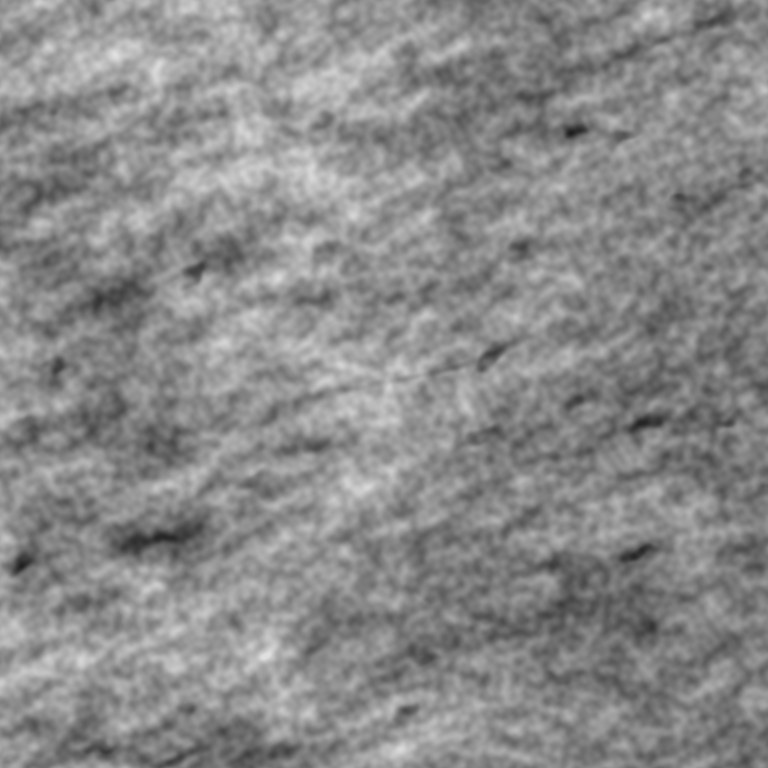
Give the GLSL for this texture, as a Shadertoy shader.

```glsl
// Weathered grey stone: soft grain and slanted streaks over broad cloudy tones,
// broken by dark cracks on the left and small scattered pits.
// Built from layered gradient noise, noise zero lines and a jittered pit grid.

#define SLANT 0.30        // direction of the streaks, radians
#define LEFT_TONE 0.595   // mean grey of the pale side
#define RIGHT_TONE 0.505  // mean grey of the dull side
#define CLOUD_GAIN 0.20
#define STREAK_GAIN 0.21
#define GRAIN_GAIN 0.17
#define CRACK_DEPTH 0.22
#define PIT_DEPTH 0.27
#define PIT_GRID 10.0     // pit cells across the canvas
#define PIT_SHARE 0.36    // part of the cells that hold a pit

vec2 hash2(vec2 p) {
    p = vec2(dot(p, vec2(127.1, 311.7)), dot(p, vec2(269.5, 183.3)));
    return fract(sin(p) * 43758.5453);
}

mat2 rotation(float angle) {
    float c = cos(angle), s = sin(angle);
    return mat2(c, -s, s, c);
}

float cornerSlope(vec2 cell, vec2 offset) {
    float angle = 6.2832 * hash2(cell).x;
    return dot(vec2(cos(angle), sin(angle)), offset);
}

// Gradient noise, roughly -0.7 to 0.7
float noise(vec2 p) {
    vec2 i = floor(p), f = fract(p);
    vec2 u = f * f * f * (f * (f * 6.0 - 15.0) + 10.0);
    vec2 e = vec2(1.0, 0.0);
    return mix(mix(cornerSlope(i, f), cornerSlope(i + e, f - e), u.x),
               mix(cornerSlope(i + e.yx, f - e.yx), cornerSlope(i + 1.0, f - 1.0), u.x), u.y);
}

float fbm(vec2 p) {
    float sum = 0.0, gain = 1.0;
    for (int i = 0; i < 3; i++) {
        sum += gain * noise(p);
        p = rotation(0.25) * p * 2.03 + 17.3;
        gain *= 0.6;
    }
    return sum;
}

// Dark slanted hollows, some with a pale lip on the upper side
float pits(vec2 uv) {
    vec2 p = uv * PIT_GRID;
    vec2 ragged = 0.13 * vec2(noise(p * 4.0), noise(p * 4.0 + 31.7));
    float sum = 0.0;
    for (int y = -1; y <= 1; y++)
    for (int x = -1; x <= 1; x++) {
        vec2 cell = floor(p) + vec2(x, y);
        vec2 kind = hash2(cell + 53.1);
        vec2 shape = hash2(cell + 91.7);
        vec2 d = p + ragged - cell - 0.15 - 0.7 * hash2(cell);
        d = rotation(SLANT + 1.4 * (shape.x - 0.5)) * d;
        vec2 size = vec2(mix(0.13, 0.29, shape.y), mix(0.07, 0.13, kind.y));
        float hollow = exp(-pow(length(d / size), 3.0));
        vec2 lipOffset = (d - vec2(0.0, 0.2)) / (size * 1.3);
        float lip = exp(-dot(lipOffset, lipOffset));
        float present = step(kind.x, PIT_SHARE) * mix(0.35, 1.0, shape.x);
        sum += present * (0.4 * kind.y * lip - hollow);
    }
    return sum;
}

// Thin broken lines where stretched noise crosses zero
float cracks(vec2 q) {
    float line = 1.0 - smoothstep(0.0, 0.11, abs(noise(q * vec2(2.6, 8.5) + 4.7)));
    float patches = smoothstep(-0.05, 0.3, noise(q * vec2(3.5, 6.0) + 23.9));
    float breaks = smoothstep(-0.3, 0.25, noise(q * vec2(16.0, 26.0) + 8.1));
    return line * patches * breaks;
}

void mainImage(out vec4 fragColor, in vec2 fragCoord) {
    vec2 uv = fragCoord / iResolution.y;

    // Slanted, gently bent coordinates
    vec2 bend = 0.05 * vec2(noise(uv * 3.0 + 5.3), noise(uv * 3.0 + 41.9));
    vec2 q = rotation(SLANT) * (uv + bend);
    float dull = smoothstep(0.25, 0.85, uv.x + 0.25 * (0.5 - uv.y));
    float rough = mix(1.15, 0.75, dull);

    // Broad tones
    float grey = mix(LEFT_TONE, RIGHT_TONE, dull);
    grey += CLOUD_GAIN * rough * fbm(q * vec2(3.2, 5.5) + 2.6);

    // Streaks and grain
    grey += STREAK_GAIN * rough * noise(q * vec2(13.0, 30.0) + 11.3);
    float grain = noise(q * vec2(37.0, 50.0) + 6.4);
    grain += 0.8 * noise(rotation(0.6) * uv * 76.0 + 19.2);
    grey += GRAIN_GAIN * grain;

    // Cracks, a darker fractured zone at the left, and pits
    vec2 zoneOffset = (uv - vec2(0.07, 0.34)) / vec2(0.16, 0.1);
    float zone = exp(-dot(zoneOffset, zoneOffset));
    grey -= CRACK_DEPTH * mix(1.0, 0.35, dull) * cracks(q);
    grey -= zone * (0.07 + 0.25 * max(noise(q * vec2(14.0, 24.0) + 3.8), 0.0));
    grey += PIT_DEPTH * pits(uv);

    fragColor = vec4(vec3(clamp(grey, 0.08, 0.88)), 1.0);
}
```
